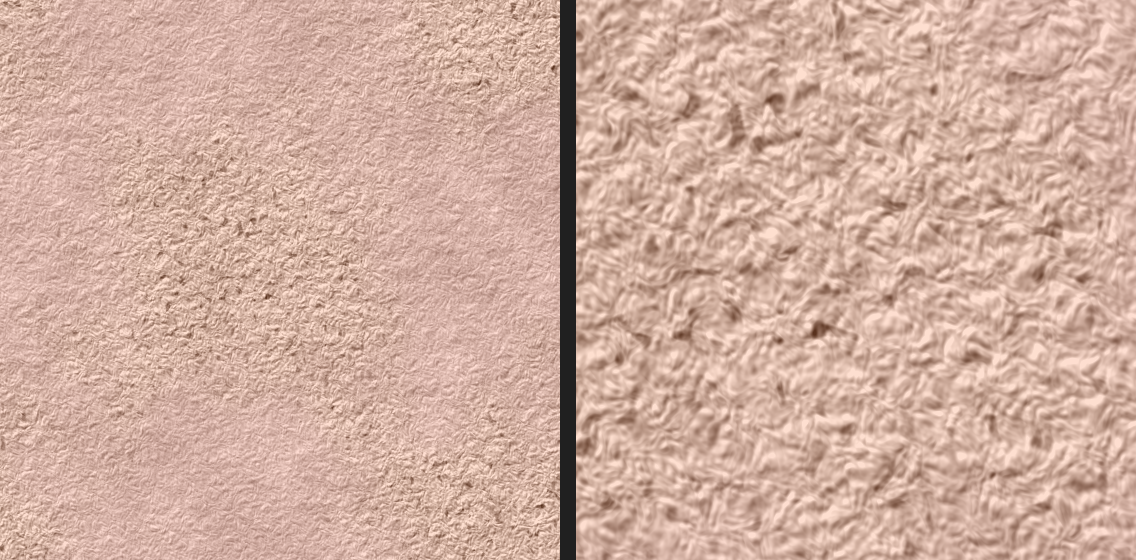
Left, the full canvas; right, a detail of the centre.
A WebGL 1 fragment shader for this texture:

```glsl
precision highp float;
// Draws rough pink plaster: crumbly grains lit from above, with worn and pitted areas.
uniform vec2 u_resolution;

#define LIGHT_DIR vec2(-0.45, 0.89)
#define LIGHT_STEP 0.003
#define COARSE_FREQ 24.0
#define SMOOTH_RELIEF 0.20
#define ROUGH_RELIEF 0.34
#define PIT_FREQ 78.0
#define PIT_DEPTH 0.55
#define BASE_TONE 0.70
#define SHADE_COLOR vec3(0.55, 0.40, 0.34)
#define LIGHT_COLOR vec3(0.96, 0.83, 0.78)

const float TAU = 6.2831853;

vec2 gradientAt(vec2 cell) {
  vec3 q = fract(cell.xyx * vec3(0.1031, 0.1030, 0.0973));
  q += dot(q, q.yzx + 33.33);
  float angle = TAU * fract((q.x + q.y) * q.z);
  return vec2(cos(angle), sin(angle));
}

// Gradient noise, roughly -0.7 to 0.7
float noise(vec2 p) {
  vec2 i = floor(p);
  vec2 f = p - i;
  vec2 w = f * f * f * (f * (f * 6.0 - 15.0) + 10.0);
  vec2 e = vec2(1.0, 0.0);
  float a = dot(gradientAt(i), f);
  float b = dot(gradientAt(i + e.xy), f - e.xy);
  float c = dot(gradientAt(i + e.yx), f - e.yx);
  float d = dot(gradientAt(i + e.xx), f - e.xx);
  return mix(mix(a, b, w.x), mix(c, d, w.x), w.y);
}

// Rounded lumps split by creases, in octaves of nearly equal slope
float plasterHeight(vec2 p) {
  float height = 0.0;
  float freq = COARSE_FREQ;
  float slope = 0.35;
  for (int i = 0; i < 4; i++) {
    float n = noise(p * freq + float(i) * 17.3);
    height += slope / freq * sqrt(n * n + 0.004);
    freq *= 1.95;
    slope = min(slope * 1.65, 0.95);
    p = mat2(0.8, 0.6, -0.6, 0.8) * p;
  }
  return height;
}

// Broad crumbling patches in staggered rows, with ragged borders
float roughness(vec2 p) {
  vec2 wave = cos(TAU * (p - vec2(0.42, 0.54)));
  float ragged = noise(p * 4.0 + 5.0) + 0.7 * noise(p * 11.0 + 31.0);
  return smoothstep(-0.6, 0.9, wave.x * wave.y + 0.9 * ragged);
}

void main() {
  vec2 uv = gl_FragCoord.xy / min(u_resolution.x, u_resolution.y);
  float rough = roughness(uv);

  // Warp the grains so that they look broken
  vec2 warp = vec2(noise(uv * 42.0 + 3.7), noise(uv * 42.0 + 61.2));
  vec2 p = uv + 0.006 * warp;

  // Slope toward the light
  float rise = plasterHeight(p) - plasterHeight(p + LIGHT_DIR * LIGHT_STEP);
  float relief = rise / LIGHT_STEP * mix(SMOOTH_RELIEF, ROUGH_RELIEF, rough);

  // Dark pits, fine grit and slow mottling
  float pitNoise = noise(p * PIT_FREQ + 9.1) + 0.25 * noise(p * 31.0 + 47.0);
  float pit = smoothstep(0.24, 0.5, pitNoise) * rough;
  float grit = noise(uv * 225.0 + 13.0) * mix(0.16, 0.26, rough);
  float mottle = 0.12 * noise(uv * 7.0 + 23.0) + 0.10 * noise(uv * 19.0 + 71.0);

  float tone = BASE_TONE + relief + grit + mottle - PIT_DEPTH * pit;
  vec3 color = mix(SHADE_COLOR, LIGHT_COLOR, clamp(tone, -0.5, 1.09));

  // Worn areas lean pink, crumbled ones lean cream
  color += (rough - 0.5) * vec3(0.0, 0.012, -0.012);
  gl_FragColor = vec4(color, 1.0);
}
```
